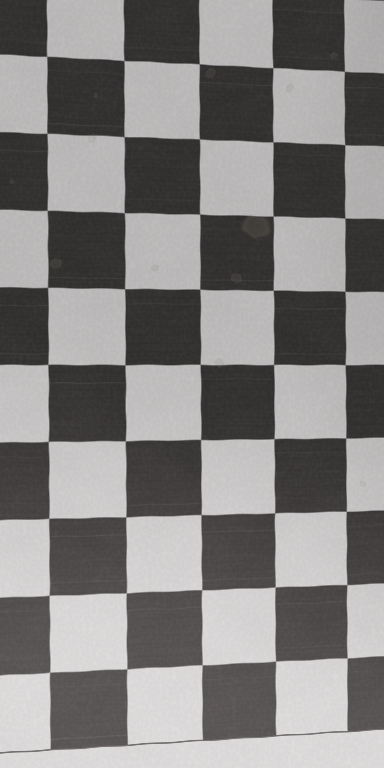
A Shadertoy shader for this pattern:

```glsl
// A printed checkerboard on grainy paper, seen at a slight angle. Columns narrow and
// rows converge to the right; light grows toward the bottom. Cellular noise makes the
// paper grain, layered sines the uneven ink, and hashed loops the small stains.

#define COLUMN_START 0.1224   // x of the first full column, in canvas widths
#define COLUMN_WIDTH 0.2029
#define COLUMN_SHRINK 0.00234
#define COLUMN_LEAN 0.0047
#define ROW_ORIGIN 0.9505     // the level row line, measured from the top
#define ROW_HEIGHT 0.2021
#define ROW_TAPER 0.0124
#define HALF_ROWS 5.0         // printed rows above and below the origin
#define GRAIN_SCALE 110.0
#define STAIN_COUNT 11
#define STAIN_COLOR vec3(0.38, 0.36, 0.32)
#define LARGE_STAIN vec3(0.667, 0.590, 0.033)

float hash(vec2 p) {
    vec3 q = fract(p.xyx * 0.1031);
    q += dot(q, q.yzx + 33.33);
    return fract((q.x + q.y) * q.z);
}

// Distance to the nearest jittered cell point
float cellular(vec2 p) {
    vec2 cell = floor(p), f = fract(p);
    float nearest = 2.0;
    for (int y = -1; y <= 1; y++)
        for (int x = -1; x <= 1; x++) {
            vec2 o = vec2(x, y), id = cell + o + 200.0;
            vec2 site = o + vec2(hash(id), hash(id + 71.7));
            nearest = min(nearest, length(site - f));
        }
    return nearest;
}

float mottle(vec2 p) {
    float sum = 0.0, amp = 0.5;
    for (int i = 0; i < 4; i++) {
        sum += amp * sin(p.x + 1.7 * sin(p.y * 0.8)) * sin(p.y + float(i));
        p = mat2(1.5, 1.2, -1.2, 1.5) * p + 2.3;
        amp *= 0.55;
    }
    return sum;
}

// Maps the canvas to column and row numbers, with the tilt applied
vec2 boardCoords(vec2 p) {
    float x = p.x - COLUMN_START - COLUMN_LEAN * p.y;
    float root = sqrt(COLUMN_WIDTH * COLUMN_WIDTH - 4.0 * COLUMN_SHRINK * x);
    float column = (COLUMN_WIDTH - root) / (2.0 * COLUMN_SHRINK);
    float row = (p.y - ROW_ORIGIN) / (ROW_HEIGHT - ROW_TAPER * p.x);
    return vec2(column, row);
}

// Softened square wave: +1 in even cells, -1 in odd ones
vec2 squareWave(vec2 u, float soft) {
    return clamp((abs(mod(u - 0.5, 2.0) - 1.0) - 0.5) / soft, -1.0, 1.0);
}

// Irregular blot with a stronger rim
float blot(vec2 d, float radius, float seed) {
    float angle = atan(d.y, d.x);
    float wobble = 1.0 + 0.12 * sin(angle * 2.0 + seed) + 0.07 * sin(angle * 5.0 - seed);
    float r = length(d) / (radius * wobble);
    return 0.5 * (1.0 - smoothstep(0.6, 1.1, r)) + 0.4 * exp(-30.0 * (r - 0.85) * (r - 0.85));
}

void mainImage(out vec4 fragColor, in vec2 fragCoord) {
    vec2 p = vec2(fragCoord.x, iResolution.y - fragCoord.y) / iResolution.x;
    float down = p.y * iResolution.x / iResolution.y;
    float pixel = 1.0 / (iResolution.x * COLUMN_WIDTH);

    // Checker ink, limited to the printed rows
    vec2 edgeWear = 0.004 * vec2(sin(p.y * 61.0), sin(p.x * 53.0));
    vec2 board = boardCoords(p) + edgeWear;
    float soft = max(pixel * 0.75, 0.010);
    vec2 wave = squareWave(board, soft);
    float border = abs(board.y) - HALF_ROWS;
    float printed = 1.0 - smoothstep(-soft, soft, border);
    float ink = (0.5 + 0.5 * wave.x * wave.y) * printed;

    // Light falling across the sheet
    float light = down - 0.09 * p.x * p.x + 0.03 * mottle(p * 5.0);
    float grain = cellular(p * GRAIN_SCALE * vec2(1.0, 0.8)) - 0.5;
    float paperTone = mix(0.73, 0.86, smoothstep(0.32, 0.92, light));
    paperTone -= 0.05 * smoothstep(0.75, 1.0, p.x) * (1.0 - down);
    paperTone += 0.028 * grain + 0.008 * mottle(p * 22.0);
    float inkTone = mix(0.205, 0.36, smoothstep(0.42, 0.92, light));
    inkTone += 0.030 * grain + 0.010 * mottle(p * 30.0);

    // Faint print streaks at uneven heights in each dark square
    vec2 cell = floor(board), f = fract(board);
    for (int i = 0; i < 2; i++) {
        float h = hash(cell + 40.0 + 17.0 * float(i));
        float level = mix(0.12 + 0.12 * h, 0.76 + 0.12 * h, float(i));
        float offset = (f.y - level + 0.004 * sin(f.x * 9.0 + h * 6.0)) / max(0.009, pixel * 0.6);
        inkTone += 0.045 * h * exp(-offset * offset);
    }
    inkTone += 0.006 * sin(board.y * 83.0) * sin(board.y * 31.0 + 1.0);

    vec3 color = mix(paperTone * vec3(1.0, 0.992, 0.990), inkTone * vec3(1.0, 0.95, 0.945), ink);

    // Thin rule closing the board
    float rule = 1.0 - smoothstep(0.004, 0.004 + pixel, abs(border));
    color = mix(color, vec3(0.36, 0.34, 0.34), 0.75 * rule);

    // One large stain and scattered small ones
    float stain = blot(p - LARGE_STAIN.xy, LARGE_STAIN.z, 1.0);
    for (int i = 0; i < STAIN_COUNT; i++) {
        vec2 id = vec2(float(i) * 3.7 + 5.0, 19.0);
        vec2 center = vec2(hash(id), 0.1 + 1.5 * hash(id + 31.0));
        float radius = mix(0.005, 0.015, hash(id + 57.0));
        stain = max(stain, 0.8 * blot(p - center, radius, float(i)));
    }
    color = mix(color, STAIN_COLOR, stain * mix(0.20, 0.60, ink));

    fragColor = vec4(color, 1.0);
}
```
